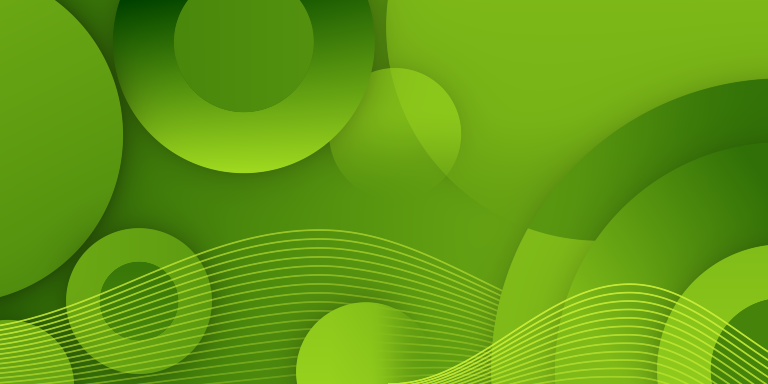
Give the GLSL for this background, as a WebGL 2 fragment shader.

```glsl
#version 300 es
precision highp float;
// Overlapping lime-green discs and rings with two sheaves of wavy contour lines.
// Every surface is a linear tone gradient mapped to one green ramp and cut out by
// a circle distance; the lines are repeats of a cosine crest. Canvas height is 1.

uniform vec2 u_resolution;
out vec4 fragColor;

const vec3 DEEP_GREEN = vec3(0.17, 0.42, 0.02);
const vec3 LIME = vec3(0.57, 0.80, 0.11);
const vec3 LINE_YELLOW = vec3(0.80, 0.94, 0.22);
const float PI = 3.14159265;

// Green ramp; tones outside 0..1 extend to darker and brighter hues.
vec3 green(float tone) {
    return max(mix(DEEP_GREEN, LIME, tone), 0.0);
}

float circle(vec2 p, vec2 center, float radius) {
    return length(p - center) - radius;
}

float ring(vec2 p, vec2 center, float inner, float outer) {
    float d = length(p - center);
    return max(d - outer, inner - d);
}

// Smooth coverage of the inside of a distance field.
float cover(float d, float pixel) {
    return 1.0 - smoothstep(-0.6 * pixel, 0.6 * pixel, d);
}

// Lays a toned shape over the base, with a soft shadow around it.
vec3 paint(vec3 base, float tone, float d, float opacity, float shadow, float pixel) {
    vec3 shaded = base * (1.0 - shadow * opacity * exp(-max(d, 0.0) * 26.0));
    return mix(shaded, green(tone), cover(d, pixel) * opacity);
}

// Height of a cosine hill with separate half-widths left and right of the crest.
float hill(float x, vec2 crest, float amplitude, vec2 halfWidths) {
    float dx = x - crest.x;
    float w = dx < 0.0 ? halfWidths.x : halfWidths.y;
    return crest.y - amplitude * (1.0 - cos(PI * dx / w));
}

// Contour lines stacked below a hill; fades with the line index.
float contours(float y, float top, float gap, float count, float pixel) {
    float index = (top - y) / gap;
    float slope = max(length(vec2(dFdx(index), dFdy(index))) / pixel, 0.001);
    float d = abs(fract(index + 0.5) - 0.5) / slope;
    float line = 1.0 - smoothstep(0.0008, 0.0012 + pixel, d);
    float inside = step(-0.5, index) * step(index, count - 0.5);
    return line * inside * mix(1.0, 0.4, clamp(index / count, 0.0, 1.0));
}

void main() {
    vec2 p = gl_FragCoord.xy / u_resolution.y;
    float pixel = 1.0 / u_resolution.y;

    // Backdrop, with a broad bright disc dissolving downwards
    vec3 color = green(0.06 + 0.4 * min(p.x, 1.35));
    float glowDisc = circle(p, vec2(1.5625, 0.93), 0.557);
    float glowFade = smoothstep(0.36, 0.72, p.y);
    color = paint(color, 0.66 + 0.13 * p.y, glowDisc, glowFade, 0.1, pixel);

    // Translucent disc beside the upper ring
    float bubble = circle(p, vec2(1.029, 0.651), 0.172);
    float bubbleTone = 0.82 + 0.12 * cover(glowDisc, pixel);
    color = paint(color, bubbleTone, bubble, smoothstep(0.47, 0.72, p.y), 0.1, pixel);

    // Upper ring, dark at the top and bright at its lower rim
    vec2 hub = vec2(0.635, 0.89);
    float rise = (p.y - 0.547) / 0.453;
    float hubTone = mix(1.15, -0.25, rise) + 0.6 * (p.x - hub.x) * rise;
    color = paint(color, hubTone, ring(p, hub, 0.182, 0.341), 1.0, 0.18, pixel);
    float holeTone = 0.34 + 0.25 * (p.x - hub.x);
    color = paint(color, holeTone, circle(p, hub, 0.182), 1.0, 0.0, pixel);

    // Left disc, small ring and corner disc
    float leftTone = 0.32 + 0.3 * p.y - 0.15 * p.x;
    color = paint(color, leftTone, circle(p, vec2(-0.117, 0.648), 0.4375), 1.0, 0.3, pixel);
    vec2 small = vec2(0.362, 0.216);
    float smallTone = 0.56 - 0.4 * (p.x - small.x);
    color = paint(color, smallTone, ring(p, small, 0.102, 0.19), 1.0, 0.2, pixel);
    float smallHole = 0.2 - 0.8 * (p.y - small.y);
    color = paint(color, smallHole, circle(p, small, 0.102), 1.0, 0.0, pixel);
    color = paint(color, 0.58, circle(p, vec2(0.021, -0.005), 0.172), 1.0, 0.2, pixel);

    // Wide line sheaf, running behind the shapes to its right
    float wideTop = hill(p.x, vec2(0.833, 0.401), 0.13, vec2(0.9635, 0.833));
    float wideGap = 0.012 + 0.0114 * smoothstep(-0.1, 0.75, p.x)
                  - 0.010 * smoothstep(0.9, 1.4, p.x);
    float wideLines = contours(p.y, wideTop, wideGap, 17.0, pixel);
    color = mix(color, LINE_YELLOW, wideLines * mix(0.85, 0.55, smoothstep(0.0, 0.9, p.x)));

    // Lower middle disc, melting away to the right
    float domeTone = 1.05 - 0.7 * max(p.x - 0.86, 0.0) - 0.5 * p.y;
    float domeFade = 1.0 - smoothstep(0.96, 1.14, p.x);
    color = paint(color, domeTone, circle(p, vec2(0.953, 0.031), 0.182), domeFade, 0.15, pixel);

    // Concentric shapes at the right, shaded where the bright disc overlaps
    vec2 corner = vec2(2.039, 0.036);
    float shadeTone = mix(0.46, 0.08, smoothstep(1.4, 2.0, p.x));
    float bandTone = mix(0.82, shadeTone, max(cover(glowDisc, pixel), step(1.65, p.x)));
    color = paint(color, bandTone, circle(p, corner, 0.76), 1.0, 0.12, pixel);
    float coreTone = clamp(2.52 - 1.04 * p.x - 0.75 * p.y, 0.05, 0.82);
    color = paint(color, coreTone, circle(p, corner, 0.594), 1.0, 0.12, pixel);
    float rimTone = 0.98 - 0.4 * p.y;
    color = paint(color, rimTone, ring(p, corner, 0.188, 0.328), 1.0, 0.15, pixel);
    color = paint(color, 0.25, circle(p, corner, 0.188), 1.0, 0.0, pixel);

    // Bright line sheaf, fanning out from the bottom edge
    float fanTop = hill(p.x, vec2(1.64, 0.26), 0.13, vec2(0.625, 0.586));
    float fanGap = 0.006 + 0.016 * smoothstep(1.05, 1.65, p.x);
    float fanLines = contours(p.y, fanTop, fanGap, 14.0, pixel) * step(1.01, p.x);
    color = mix(color, LINE_YELLOW, fanLines * 0.9);

    fragColor = vec4(color, 1.0);
}
```
